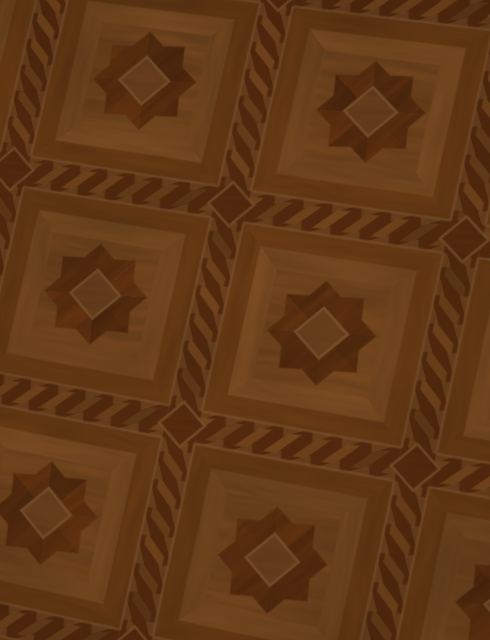
This pattern is drawn by a Shadertoy shader. Its source:

```glsl
// Parquet floor seen at a slant: square wood tiles with eight-pointed star inlays,
// divided by twisted-rope bands that meet at small diamonds.
// A gently bent lattice is inverted per pixel; distance functions and grain noise do the rest.

// Lattice, in canvas heights, y measured downward
const vec2 ORIGIN = vec2(0.361, 0.319);
const vec2 AXIS_U = vec2(0.3535, 0.0547);
const vec2 AXIS_V = vec2(-0.0768, 0.3400);
const vec2 BEND_UU = vec2(0.0111, 0.0);
const vec2 BEND_UV = vec2(0.0, 0.0124);
const vec2 BEND_VV = vec2(0.0, 0.0040);

// Sizes, in tile repeats
const float BAND_HALF = 0.072;
const float LINE_HALF = 0.0055;
const float FRAME_HALF = 0.335;
const float FIELD_HALF = 0.245;
const float STAR_HALF = 0.163;
const float INLAY_HALF = 0.078;
const float KNOT_HALF = 0.070;
const float INLAY_TURN = 0.11;
const float ROPE_COUNT = 8.0;
const float SOFTNESS = 0.006;

// Woods
const vec3 BORDER_WOOD = vec3(0.370, 0.208, 0.070);
const vec3 FRAME_WOOD = vec3(0.422, 0.260, 0.115);
const vec3 FIELD_WOOD = vec3(0.408, 0.246, 0.105);
const vec3 STAR_WOOD = vec3(0.322, 0.165, 0.052);
const vec3 INLAY_WOOD = vec3(0.382, 0.230, 0.105);
const vec3 BAND_WOOD = vec3(0.305, 0.152, 0.048);
const vec3 ROPE_WOOD = vec3(0.385, 0.228, 0.095);
const vec3 LINE_WOOD = vec3(0.445, 0.292, 0.160);

float edgeWidth;

float hash(vec2 p) {
    vec3 h = fract(p.xyx * 0.1031);
    h += dot(h, h.yzx + 33.33);
    return fract((h.x + h.y) * h.z);
}

float noise(vec2 p) {
    vec2 i = floor(p), f = fract(p);
    f = f * f * (3.0 - 2.0 * f);
    return mix(mix(hash(i), hash(i + vec2(1, 0)), f.x),
               mix(hash(i + vec2(0, 1)), hash(i + vec2(1, 1)), f.x), f.y);
}

// Streaks running along x, centred on zero
float grain(vec2 p, float seed) {
    p += seed * 37.0;
    float wave = 0.03 * noise(p * 5.0);
    return 0.6 * noise(vec2(p.x * 3.0, (p.y + wave) * 26.0))
         + 0.4 * noise(vec2(p.x * 8.0, (p.y + wave) * 60.0)) - 0.5;
}

float cover(float d) { return 1.0 - smoothstep(-edgeWidth, edgeWidth, d); }
float stroke(float d) { return cover(abs(d) - LINE_HALF); }
float box(vec2 p) { return max(abs(p.x), abs(p.y)); }
float diamond(vec2 p) { return (abs(p.x) + abs(p.y)) * 0.70711; }

vec2 turn(vec2 p, float a) {
    float c = cos(a), s = sin(a);
    return vec2(c * p.x - s * p.y, s * p.x + c * p.y);
}

// Fixed-point inversion of the bent lattice
vec2 latticeCoord(vec2 p) {
    mat2 toLattice = inverse(mat2(AXIS_U, AXIS_V));
    vec2 q = toLattice * (p - ORIGIN);
    for (int i = 0; i < 4; i++) {
        vec2 bend = BEND_UU * q.x * q.x + BEND_UV * q.x * q.y + BEND_VV * q.y * q.y;
        q = toLattice * (p - ORIGIN - bend);
    }
    return q;
}

// Slanted strands with small triangles along both edges; lean picks the slant
vec3 ropeBand(float along, float across, float lean) {
    float s = across / BAND_HALF;
    float t = along * ROPE_COUNT + lean * s * 0.55;
    float strand = max((abs(fract(t) - 0.5) - 0.21) / ROPE_COUNT, abs(across) - BAND_HALF * 0.66);
    float tooth = abs(fract(t + 0.5 + 0.25 * sign(s)) - 0.5) - 0.65 * (abs(s) - 0.42);
    float tone = 0.88 + 0.24 * hash(vec2(floor(t), lean + 5.0));
    vec3 col = mix(BAND_WOOD, ROPE_WOOD * tone, cover(strand));
    return mix(col, mix(ROPE_WOOD, LINE_WOOD, 0.4), 0.75 * cover(tooth / ROPE_COUNT));
}

vec3 tileWood(vec2 f, float seed) {
    bool upright = abs(f.x) > abs(f.y);
    vec2 run = upright ? f.yx : f;
    float side = upright ? sign(f.x) : sign(f.y) + 4.0;
    float streak = grain(run, seed + side * 0.13);
    float tone = 0.96 + 0.08 * hash(vec2(side, seed * 91.0));

    // Nested squares with mitred corners
    vec3 col = BORDER_WOOD * (1.0 + 0.16 * streak);
    col = mix(col, FRAME_WOOD * tone * (1.0 + 0.16 * streak), cover(box(f) - FRAME_HALF));
    col = mix(col, FIELD_WOOD * (1.0 + 0.20 * grain(f, seed)), cover(box(f) - FIELD_HALF));

    // Star of two squares, cut into eight pieces
    vec2 q = turn(f, INLAY_TURN);
    float piece = floor(atan(q.y, q.x) * 1.27324);
    float cut = 0.90 + 0.22 * hash(vec2(piece, seed * 57.0));
    vec3 star = STAR_WOOD * cut * (1.0 + 0.25 * grain(turn(q, 0.785), seed + 0.4));
    col = mix(col, star, cover(min(box(q), diamond(q)) - STAR_HALF));

    // Outlined centre
    float d = diamond(q) - INLAY_HALF;
    col = mix(col, INLAY_WOOD * (1.0 + 0.15 * grain(q, seed + 0.7)), cover(d));
    return mix(col, LINE_WOOD, stroke(d));
}

void mainImage(out vec4 fragColor, in vec2 fragCoord) {
    vec2 p = vec2(fragCoord.x, iResolution.y - fragCoord.y) / iResolution.y;
    edgeWidth = max(SOFTNESS, 2.5 / iResolution.y);
    vec2 uv = latticeCoord(p);
    vec2 cell = floor(uv), f = uv - cell - 0.5, g = uv - floor(uv + 0.5);
    float seed = hash(cell + 20.0);
    vec3 col = tileWood(f, seed) * (0.97 + 0.06 * seed);

    // Bands and their pale edging
    vec2 band = abs(g) - BAND_HALF;
    col = mix(col, ropeBand(uv.x, g.y, 1.0), cover(band.y));
    col = mix(col, ropeBand(uv.y, g.x, -1.0), cover(band.x));
    col = mix(col, BAND_WOOD, cover(max(band.x, band.y)));
    float edging = max(stroke(band.x) * cover(-band.y), stroke(band.y) * cover(-band.x));
    col = mix(col, LINE_WOOD, 0.75 * edging);

    // Diamond at each crossing
    vec2 k = turn(g, INLAY_TURN);
    float knot = diamond(k) - KNOT_HALF;
    col = mix(col, BAND_WOOD * (1.0 + 0.2 * grain(k, 0.3)), cover(knot));
    col = mix(col, LINE_WOOD, 0.85 * stroke(knot));

    // Worn patches and uneven light
    col *= 0.96 + 0.08 * noise(p * 9.0);
    col *= 1.03 - 0.22 * dot(p - vec2(0.4, 0.55), p - vec2(0.4, 0.55));
    fragColor = vec4(col, 1.0);
}
```
